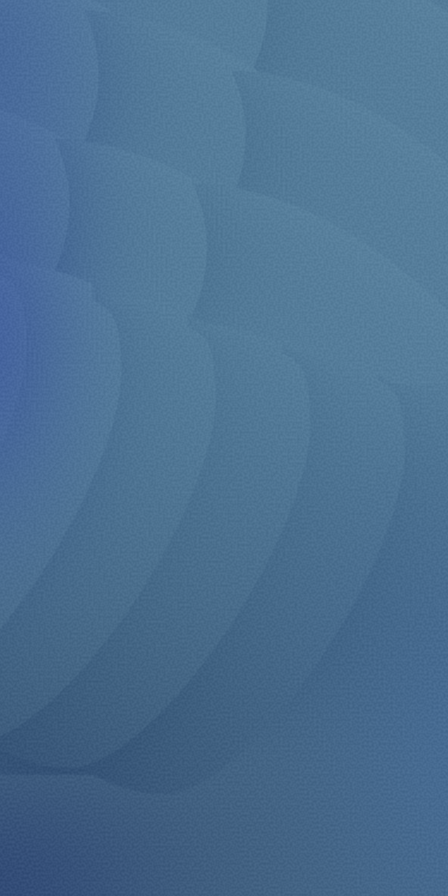
A WebGL 1 fragment shader for this background:

```glsl
precision highp float;

uniform vec2 u_resolution;

#define UPPER_TONE vec3(0.328, 0.483, 0.598)
#define LOWER_TONE vec3(0.258, 0.382, 0.500)
#define LEFT_GLOW vec3(0.248, 0.362, 0.615)
#define RIGHT_GLOW vec3(0.275, 0.420, 0.580)
#define CORNER_TONE vec3(0.180, 0.275, 0.455)
#define EDGE_SHADOW 0.034
#define SHADOW_REACH 0.13
#define RIM_LIGHT 0.019
#define GRAIN_AMOUNT 0.044
#define GRAIN_SCALE 187.0
#define PETALS 5

// Coverage of the positive side of a distance
float cover(float d) {
  float soft = 1.2 / u_resolution.x;
  return smoothstep(-soft, soft, d);
}

vec2 hashGradient(vec2 cell) {
  float angle = 6.2832 * fract(sin(dot(cell, vec2(127.1, 311.7))) * 43758.5);
  return vec2(cos(angle), sin(angle));
}

float gradientNoise(vec2 p) {
  vec2 i = floor(p), f = fract(p);
  vec2 w = f * f * f * (f * (f * 6.0 - 15.0) + 10.0);
  vec2 e = vec2(1.0, 0.0);
  float a = dot(hashGradient(i), f);
  float b = dot(hashGradient(i + e.xy), f - e.xy);
  float c = dot(hashGradient(i + e.yx), f - e.yx);
  float d = dot(hashGradient(i + e.xx), f - e.xx);
  return mix(mix(a, b, w.x), mix(c, d, w.x), w.y);
}

float glow(vec2 p, vec2 center, vec2 radius) {
  vec2 q = (p - center) / radius;
  return exp(-dot(q, q));
}

float edgeShadow(float d) {
  return EDGE_SHADOW * exp(-max(d, 0.0) / SHADOW_REACH);
}

// Row of overlapping scales, each with an arched top and a bowed left edge
float scaleRow(float shade, vec2 p, vec2 tip, vec2 pitch) {
  for (int i = -1; i < 2; i++) {
    vec2 s = p - tip - pitch * float(i);
    float top = s.y - 0.06 * s.x - 0.806 * s.x * s.x;
    float bow = s.y - 0.145;
    float side = s.x - 0.02 + 1.5 * bow * bow;
    float tone = 0.006 + RIM_LIGHT * exp(-max(top, 0.0) / 0.15) - edgeShadow(side);
    shade = mix(shade, tone, cover(top) * cover(side));
  }
  return shade;
}

// Distance to a petal rim: hooked tip, oval flank, flat tail to the left
float petalDistance(vec2 p) {
  const vec2 halfSize = vec2(0.3036, 0.4365);
  const vec2 tail = vec2(-0.536, 0.771);
  const float slant = -0.766;
  float rise = clamp(-p.y, 0.0, 0.155);
  float run = clamp(tail.x - p.x, 0.0, 0.16);
  p.x = max(p.x, tail.x) + rise * rise + 0.03 * pow(rise / 0.15, 8.0);
  p.y = max(p.y, 0.0) + 1.7 * run * run;
  float chord = dot(p, vec2(tail.y, -tail.x));
  vec2 q = (p - vec2(-0.3036, 0.3344)) / halfSize;
  float level = dot(q, q) - 2.0 * slant * q.x * q.y - 1.0 + slant * slant;
  vec2 slope = 2.0 * (q - slant * q.yx) / halfSize;
  return chord < 0.0 ? chord : level / max(length(slope), 0.001);
}

// Fan of nested petals, the inner ones lying over the outer ones
float petalFan(float shade, vec2 p) {
  float f = fract((p.x - 0.04) / 0.211);
  float top = min(0.574 + 0.32 * p.x, 0.864) - 0.04 * f * (1.0 - f);
  float depth = p.y - top;
  float light = 0.006 + RIM_LIGHT * exp(-max(depth, 0.0) / 0.15);
  float deepen = 1.0 + 0.4 * smoothstep(1.3, 1.65, p.y);
  float tone = light;
  float inside = 1.0;
  for (int i = 0; i < PETALS; i++) {
    float n = float(PETALS - 1 - i);
    float d = petalDistance(p - vec2(0.06 + 0.211 * n, 0.768 + 0.0586 * n));
    // The outermost petal dissolves downward, the innermost is faint
    float fade = 1.0 - smoothstep(1.35, 1.78, p.y) * step(3.5, n);
    fade *= mix(0.4, deepen, step(0.5, n));
    tone = mix(tone, light - fade * edgeShadow(d), inside);
    inside = cover(-d);
  }
  tone = mix(tone, light, inside);
  return mix(shade, tone, cover(depth));
}

void main() {
  // Width spans 0..1, height spans 0..2 going down
  vec2 uv = gl_FragCoord.xy / u_resolution;
  vec2 p = vec2(uv.x, 2.0 - 2.0 * uv.y);

  // Broad colour field
  vec3 color = mix(UPPER_TONE, LOWER_TONE, smoothstep(0.8, 1.9, p.y));
  color = mix(color, RIGHT_GLOW, 0.9 * glow(p, vec2(1.1, 1.7), vec2(0.4, 0.55)));
  color = mix(color, LEFT_GLOW, 0.9 * glow(p, vec2(-0.06, 0.74), vec2(0.22, 0.42)));
  color = mix(color, LEFT_GLOW, 0.5 * glow(p, vec2(-0.05, 0.1), vec2(0.27, 0.42)));
  color = mix(color, CORNER_TONE, 0.85 * glow(p, vec2(-0.05, 2.0), vec2(0.42, 0.28)));

  // Layers from back to front
  float shade = scaleRow(0.0, p, vec2(0.078, -0.44), vec2(0.5, 0.3));
  shade = scaleRow(shade, p, vec2(0.2, 0.023), vec2(0.328, 0.134));
  shade = scaleRow(shade, p, vec2(0.135, 0.31), vec2(0.307, 0.099));
  shade = petalFan(shade, p);
  color += shade * vec3(0.95, 1.0, 0.85);

  // Fine grain
  color += GRAIN_AMOUNT * gradientNoise(p * GRAIN_SCALE);
  gl_FragColor = vec4(color, 1.0);
}
```
